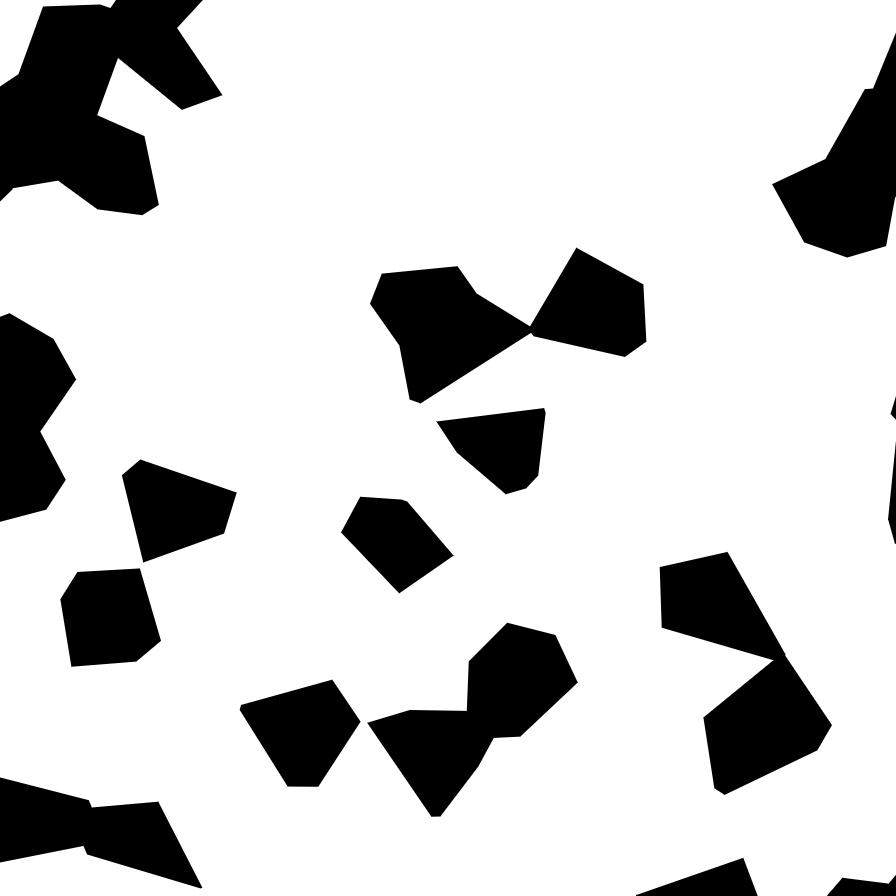
A Shadertoy shader for this pattern:

```glsl
// Scattered black Voronoi shards with crisp straight edges on a white ground.

const int   GRID         = 11;    // cells along the canvas height
const float JITTER       = 1.0;   // 0 = square lattice, 1 = fully irregular
const float EDGE_PIXELS  = 1.0;   // width of the smoothed edge
const uint  SEED         = 37u;
const vec3  GROUND_COLOR = vec3(1.0);
const vec3  SHARD_COLOR  = vec3(0.0);

// Integer hash of two values, reduced to 16 bits each.
uvec2 hash2(uvec2 v) {
    v = v * 1664525u + 1013904223u;
    v.x += v.y * 1664525u;
    v.y += v.x * 1664525u;
    v ^= v >> 16u;
    v.x += v.y * 1664525u;
    v.y += v.x * 1664525u;
    v ^= v >> 16u;
    return v >> 16u;
}

// Shift cell indices so that they stay positive around the border.
uvec2 wrapCell(ivec2 cell) {
    return uvec2(cell + 4 * GRID);
}

// Random site of a Voronoi cell, in grid units.
vec2 cellSite(ivec2 cell) {
    vec2 offset = vec2(hash2(wrapCell(cell) + SEED)) / 65536.0;
    return vec2(cell) + 0.5 + JITTER * (offset - 0.5);
}

// Each row fills two distinct random columns, which keeps the ink share steady.
bool isShard(ivec2 cell) {
    uvec2 id = wrapCell(cell);
    uint columns = uint(GRID);
    uvec2 pick = hash2(uvec2(id.y, SEED));
    uint first = pick.x % columns;
    uint second = (first + 1u + pick.y % (columns - 1u)) % columns;
    uint column = id.x % columns;
    return column == first || column == second;
}

// Signed distance to the border between shards and ground, positive inside.
float shardDistance(vec2 p) {
    ivec2 home = ivec2(floor(p));
    vec2 nearShard = vec2(100.0), nearGround = vec2(-100.0);

    // Nearest site of either kind, relative to p
    for (int y = -2; y <= 2; y++)
    for (int x = -2; x <= 2; x++) {
        ivec2 cell = home + ivec2(x, y);
        vec2 site = cellSite(cell) - p;
        float d = dot(site, site);
        if (isShard(cell)) {
            if (d < dot(nearShard, nearShard)) nearShard = site;
        } else {
            if (d < dot(nearGround, nearGround)) nearGround = site;
        }
    }

    // Distance to the bisector of the two sites
    vec2 across = nearGround - nearShard;
    return 0.5 * dot(nearGround + nearShard, across) / max(length(across), 0.0001);
}

void mainImage(out vec4 fragColor, in vec2 fragCoord) {
    float cellsPerPixel = float(GRID) / iResolution.y;
    float dist = shardDistance(fragCoord * cellsPerPixel);
    float coverage = clamp(0.5 + dist / (EDGE_PIXELS * cellsPerPixel), 0.0, 1.0);
    fragColor = vec4(mix(GROUND_COLOR, SHARD_COLOR, coverage), 1.0);
}
```
